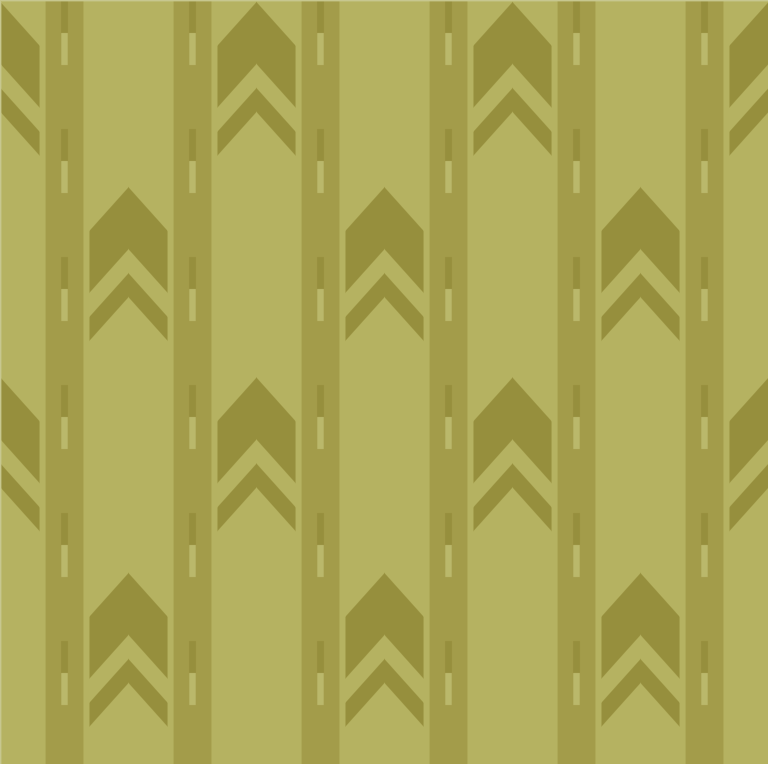
This pattern is drawn by a Shadertoy shader. Its source:

```glsl
const vec3 LANE = vec3(0.71, 0.70, 0.38);
const vec3 ROAD = vec3(0.64, 0.61, 0.29);
const vec3 DARK = vec3(0.59, 0.56, 0.24);
const vec3 DASH = vec3(0.73, 0.72, 0.42);
const vec3 RIM  = vec3(0.78, 0.78, 0.56);

const float LANES = 6.0;        // lane widths across the canvas
const int   ARROW_ROWS = 4;

// Soft coverage of the interval [lo, hi]
float band(float v, float lo, float hi, float soft) {
    return smoothstep(-soft, soft, v - lo) * smoothstep(-soft, soft, hi - v);
}

// Arrowhead with a thin chevron below it; the tip is at the origin, y points down
float arrow(vec2 p, float halfWidth, float slope, float soft) {
    float side = abs(p.x);
    float v = p.y - slope * side;
    float slantSoft = soft * length(vec2(1.0, slope));
    float head = band(v, 0.0, 0.484, slantSoft);
    float tail = band(v, 0.672, 0.859, slantSoft);
    return max(head, tail) * band(side, -1.0, halfWidth, soft);
}

// Slightly widening spacing of the arrow rows
float tipHeight(float row) {
    return 0.016 + row * (1.427 + 0.02 * row);
}

// Staggered arrows: even rows on even lanes, odd rows on odd lanes
float arrows(vec2 p, float soft) {
    float cover = 0.0;
    for (int i = 0; i < ARROW_ROWS; i++) {
        float row = float(i);
        float x = mod(p.x - row + 1.0, 2.0) - 1.0;
        cover = max(cover, arrow(vec2(x, p.y - tipHeight(row)), 0.305, 1.115, soft));
    }
    return cover;
}

void mainImage(out vec4 fragColor, in vec2 fragCoord) {
    // Lane units, measured from the upper left
    float unit = LANES / iResolution.x;
    vec2 edge = vec2(fragCoord.x, iResolution.y - fragCoord.y) * unit;
    vec2 p = edge - vec2(0.004, 0.0);
    float soft = 0.75 * unit;

    // Arrows on the open lanes
    vec3 color = mix(LANE, DARK, arrows(p, soft));

    // Upright roads between the lanes
    float across = fract(p.x) - 0.5;
    color = mix(color, ROAD, band(across, -0.148, 0.148, soft));

    // Centre dashes: dark half above, light half below
    float along = fract(p.y - 0.008 + 0.25) - 0.25;
    float dashDark = band(across, -0.027, 0.027, soft) * band(along, 0.0, 0.25, soft);
    float dashLight = band(across, -0.025, 0.025, soft) * band(along, 0.25, 0.5, soft);
    color = mix(color, DARK, dashDark);
    color = mix(color, DASH, dashLight);

    // Pale rim along the top and left
    float rim = 1.0 - smoothstep(0.006, 0.016, min(edge.x, edge.y));
    color = mix(color, RIM, rim);

    fragColor = vec4(color, 1.0);
}
```
